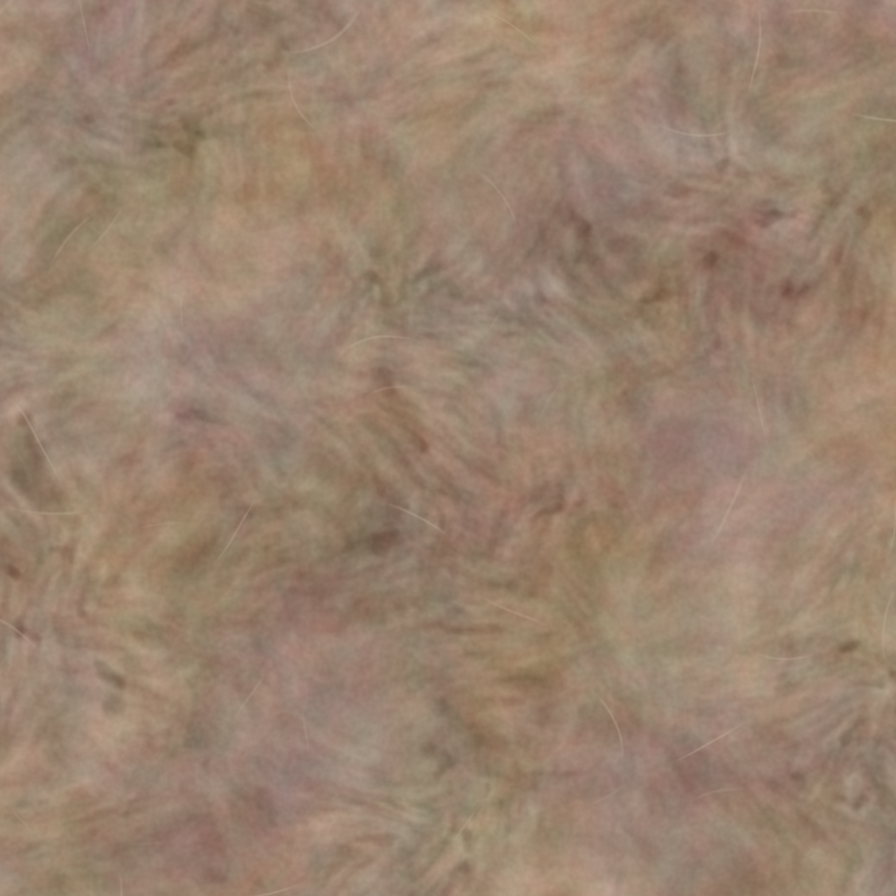
Reproduce this texture procedurally as a WebGL 1 fragment shader.

```glsl
precision highp float;
// Soft matted wool: mottled pink-brown felt with tufts, dark pits and stray hairs.
uniform vec2 u_resolution;

vec2 hash2(vec2 p) {
  vec3 q = fract(p.xyx * vec3(0.1031, 0.1030, 0.0973));
  q += dot(q, q.yzx + 33.33);
  return fract((q.xx + q.yz) * q.zy);
}

float gradientDot(vec2 cell, vec2 offset, vec2 local) {
  float angle = 6.2832 * hash2(cell + offset + 57.0).x;
  return dot(vec2(cos(angle), sin(angle)), local - offset);
}

// Gradient noise, roughly -0.7 to 0.7
float noise(vec2 p) {
  vec2 cell = floor(p), f = fract(p);
  vec2 s = f * f * f * (f * (f * 6.0 - 15.0) + 10.0);
  float low = mix(gradientDot(cell, vec2(0, 0), f), gradientDot(cell, vec2(1, 0), f), s.x);
  float high = mix(gradientDot(cell, vec2(0, 1), f), gradientDot(cell, vec2(1, 1), f), s.x);
  return mix(low, high, s.y);
}

mat2 rotation(float angle) {
  float c = cos(angle), s = sin(angle);
  return mat2(c, -s, s, c);
}

float fbm(vec2 p) {
  float sum = 0.0, amplitude = 1.0;
  for (int i = 0; i < 4; i++) {
    sum += amplitude * noise(p);
    p = rotation(0.6) * p * 2.03 + 17.3;
    amplitude *= 0.55;
  }
  return sum;
}

// Stretched noise whose direction changes from patch to patch
float fibres(vec2 p) {
  float sum = 0.0, total = 0.0;
  for (int i = 0; i < 5; i++) {
    float k = float(i);
    float weight = exp(6.0 * noise(p * 5.0 + k * 23.7));
    vec2 q = rotation(k * 0.628 + 0.3) * p;
    float strand = noise(q * vec2(15.0, 42.0) + k * 11.3)
                 + 0.65 * noise(q * vec2(34.0, 95.0) + k * 31.9);
    sum += weight * strand;
    total += weight * weight;
  }
  return sum / sqrt(total);
}

// Sparse, thin, slightly bowed hairs scattered one per cell
float hairs(vec2 p) {
  vec2 cell = floor(p);
  float cover = 0.0;
  for (int y = -1; y <= 1; y++) {
    for (int x = -1; x <= 1; x++) {
      vec2 id = cell + vec2(x, y);
      vec2 place = hash2(id + 3.0), kind = hash2(id + 91.0);
      vec2 d = rotation(3.1416 * kind.x) * (p - id - place);
      float halfLength = mix(0.15, 0.6, kind.y * kind.y);
      d.y += (place.x - 0.5) * 0.9 * d.x * d.x;
      float along = 1.0 - smoothstep(halfLength * 0.3, halfLength, abs(d.x));
      float across = 1.0 - smoothstep(0.0, 0.025, abs(d.y));
      cover = max(cover, along * across * step(0.45, place.y) * kind.y);
    }
  }
  return cover;
}

void main() {
  vec2 uv = gl_FragCoord.xy / u_resolution;
  vec2 p = uv + 0.035 * vec2(noise(uv * 7.0 + 4.1), noise(uv * 7.0 + 38.6));

  // Light and shade, from broad patches down to fine nap
  float broad = fbm(p * 3.2 + 8.4);
  float tufts = fbm(p * vec2(15.0, 18.0) + 61.2);
  float rough = smoothstep(-0.35, 0.4, noise(p * 4.0 + 72.5) - 0.4 * broad);
  float tone = 0.69 + 0.46 * broad + 0.28 * tufts;
  tone += mix(0.22, 0.46, rough) * fibres(p);
  tone += 0.13 * noise(uv * 130.0) + 0.07 * noise(uv * 230.0);

  // Small dark pits gather in the rough patches
  float pits = smoothstep(0.2, 0.6, noise(p * vec2(22.0, 27.0) + 14.0) + 0.3 * noise(p * 60.0));
  tone -= 0.45 * pits * rough;

  vec3 umber = vec3(0.465, 0.365, 0.295);
  vec3 fawn = vec3(0.67, 0.58, 0.50);
  vec3 color = mix(umber, fawn, clamp(tone, -0.55, 1.3));

  // Drifts of straw, rose and grey-green dye
  float straw = noise(p * 4.3 + 29.0) + 0.5 * noise(p * 17.0 + 5.0);
  float moss = noise(p * 5.5 + 83.0) + 0.6 * noise(p * 21.0 + 47.0);
  color += straw * vec3(0.015, 0.012, -0.055);
  color += moss * vec3(-0.04, 0.012, 0.008);
  color += 0.025 * noise(p * 38.0 + 9.0) * vec3(1.0, -0.7, -0.3);

  color = mix(color, vec3(0.76, 0.69, 0.61), 0.38 * hairs(p * 9.0));
  gl_FragColor = vec4(color, 1.0);
}
```
